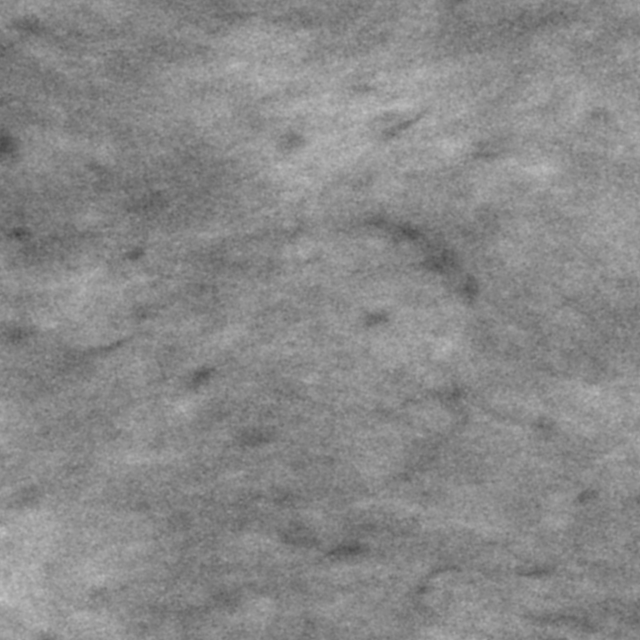
This texture is drawn by a three.js fragment shader. Its source:

```glsl
varying vec2 vUv;

vec3 hash3(vec2 cell) {
  vec3 q = fract(cell.xyx * vec3(0.1031, 0.1030, 0.0973));
  q += dot(q, q.yxz + 33.33);
  return fract((q.xxy + q.yzz) * q.zyx);
}

// Cellular noise: each cell scatters one soft light or dark blob
float blobs(vec2 p) {
  vec2 cell = floor(p);
  float sum = 0.0;
  for (int y = -1; y <= 1; y++) {
    for (int x = -1; x <= 1; x++) {
      vec2 id = cell + vec2(x, y);
      vec3 rnd = hash3(id);
      vec2 d = p - id - rnd.xy;
      float fall = max(0.0, 1.0 - dot(d, d));
      sum += (rnd.z * 2.0 - 1.0) * fall * fall;
    }
  }
  return sum;
}

// Sparse tilted dents, gathered into loose clusters
float dents(vec2 p, float seed) {
  vec2 cell = floor(p);
  float sum = 0.0;
  for (int y = -1; y <= 1; y++) {
    for (int x = -1; x <= 1; x++) {
      vec2 id = cell + vec2(x, y);
      vec3 place = hash3(id + seed);
      vec3 form = hash3(id + seed + 47.0);
      float chance = 0.32 + 0.45 * blobs(id * 0.27 + seed);
      float tilt = mix(-0.35, 0.65, form.x);
      vec2 d = p - id - place.xy;
      d = vec2(cos(tilt) * d.x + sin(tilt) * d.y, cos(tilt) * d.y - sin(tilt) * d.x);
      d /= vec2(mix(0.20, 0.42, form.y), mix(0.10, 0.19, form.z));
      sum += step(place.z, chance) * mix(0.5, 1.0, form.x) * exp(-1.3 * dot(d, d));
    }
  }
  return sum;
}

void main() {
  // Gentle bending of the mostly horizontal flow
  vec2 p = vUv;
  p.y += 0.03 * sin(p.x * 6.0 + 1.5 * sin(p.y * 5.0) + 0.7);
  p.x += 0.02 * sin(p.y * 9.0 + 2.0 * p.x);

  // Cloudy tone, from wide patches down to thin streaks
  float tone = 0.540;
  tone += 0.066 * blobs(p * vec2(3.5, 4.5) + 3.0);
  tone += 0.054 * blobs(p * vec2(8.0, 12.0) + 17.0);
  tone += 0.044 * blobs(p * vec2(18.0, 34.0) + 31.0);
  tone += 0.032 * blobs(p * vec2(42.0, 85.0) + 59.0);

  // Ragged dark dents and smaller pale patches
  vec2 ragged = p + 0.008 * vec2(blobs(p * 32.0 + 71.0), blobs(p * 32.0 + 93.0));
  tone -= 0.165 * dents(ragged * 10.0, 5.0);
  tone += 0.075 * dents(ragged * vec2(8.0, 8.5), 23.0);

  // Fine soft grain
  tone += 0.038 * blobs(vUv * vec2(170.0, 210.0) + 11.0);
  tone += 0.032 * blobs(vUv * 260.0 + 37.0);

  gl_FragColor = vec4(vec3(clamp(tone, 0.0, 1.0)), 1.0);
}
```
